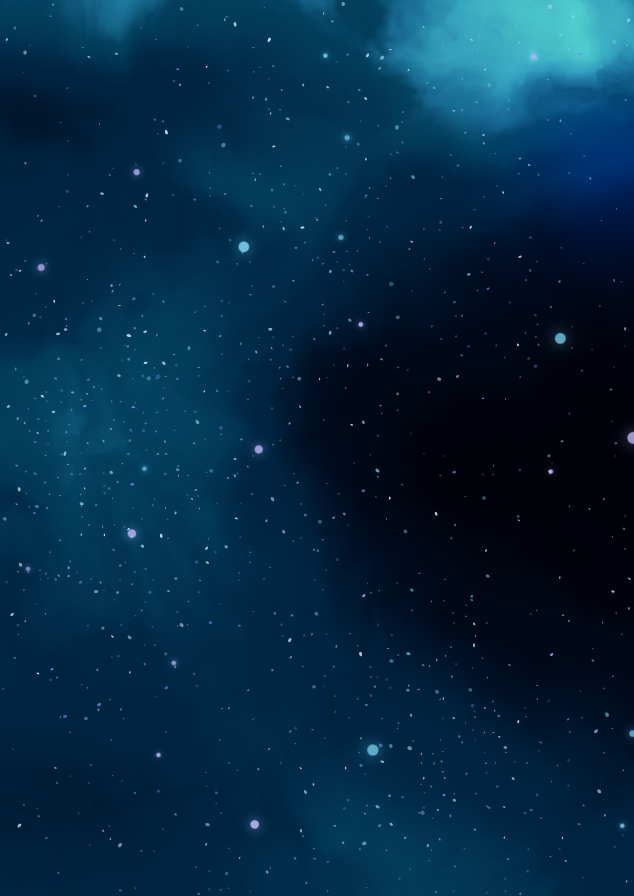
Reproduce this background procedurally as a Shadertoy shader.

```glsl
// Deep space: a teal nebula fading into a dark void, dusted with stars.
// Soft glows and warped fbm set a light level that a colour ramp paints;
// hashed grids then scatter tilted flecks and a few large haloed stars.
#define BASE_LEVEL 0.44
#define CLOUD_SCALE 6.0
#define CLOUD_CONTRAST 0.80
#define WARP 0.13
#define FLECK_GRID 58.0
#define DUST_GRID 84.0
#define ORB_GRID 9.0
#define FLECK_RADIUS 0.0024
#define ORB_RADIUS 0.0085
#define HALO_STRENGTH 0.16

// Integer hash: three random values per cell and seed
vec3 hash3(vec2 cell, int seed) {
    uvec3 v = uvec3(ivec3(ivec2(cell), seed));
    v = v * 1664525u + 1013904223u;
    v.x += v.y * v.z; v.y += v.z * v.x; v.z += v.x * v.y;
    v ^= v >> 16u;
    v.x += v.y * v.z; v.y += v.z * v.x; v.z += v.x * v.y;
    return vec3(v >> 8u) / 16777216.0;
}

float valueNoise(vec2 p) {
    vec2 i = floor(p), f = fract(p);
    f = f * f * f * (f * (f * 6.0 - 15.0) + 10.0);
    float low = mix(hash3(i, 1).x, hash3(i + vec2(1, 0), 1).x, f.x);
    float high = mix(hash3(i + vec2(0, 1), 1).x, hash3(i + 1.0, 1).x, f.x);
    return mix(low, high, f.y);
}

float fbm(vec2 p) {
    float sum = 0.0, amp = 0.5;
    for (int i = 0; i < 6; i++) {
        sum += amp * valueNoise(p);
        p = mat2(1.6, 1.2, -1.2, 1.6) * p + 7.3;
        amp *= 0.5;
    }
    return sum;
}

float glow(vec2 p, vec2 centre, vec2 size) {
    vec2 d = (p - centre) / size;
    return exp(-dot(d, d));
}

// Light level to colour, from void to bright cloud
vec3 ramp(float t) {
    vec3 c = mix(vec3(0.0, 0.006, 0.035), vec3(0.0, 0.04, 0.11), smoothstep(0.0, 0.24, t));
    c = mix(c, vec3(0.0, 0.14, 0.25), smoothstep(0.2, 0.44, t));
    c = mix(c, vec3(0.01, 0.24, 0.36), smoothstep(0.44, 0.64, t));
    c = mix(c, vec3(0.10, 0.43, 0.58), smoothstep(0.62, 0.86, t));
    c = mix(c, vec3(0.21, 0.64, 0.74), smoothstep(0.82, 1.08, t));
    return mix(c, vec3(0.32, 0.81, 0.80), smoothstep(1.04, 1.35, t));
}

vec3 nebula(vec2 p) {
    vec2 bend = vec2(fbm(p * 4.0 + 3.0), fbm(p * 4.0 + 19.0)) - 0.5;
    vec2 q = p + WARP * bend;
    float cloud = fbm(p * CLOUD_SCALE + 2.5 * bend + 11.0) - 0.49;
    float level = BASE_LEVEL
        + 0.23 * glow(q, vec2(0.12, 0.47), vec2(0.20, 0.22))
        + 0.18 * glow(q, vec2(0.45, 0.02), vec2(0.20, 0.12))
        + 0.13 * glow(q, vec2(0.29, 0.79), vec2(0.11, 0.12))
        + 0.42 * glow(q, vec2(0.56, 0.91), vec2(0.18, 0.12))
        + 0.18 * glow(q, vec2(0.66, 0.99), vec2(0.10, 0.12))
        + 0.34 * smoothstep(0.87, 1.01, q.y)
        - 0.44 * glow(q, vec2(0.72, 0.49), vec2(0.24, 0.28))
        - 0.20 * glow(q, vec2(0.46, 0.46), vec2(0.15, 0.20))
        - 0.12 * glow(q, vec2(0.07, 0.86), vec2(0.20, 0.06))
        - 0.10 * glow(q, vec2(0.08, 0.09), vec2(0.18, 0.09));
    level += cloud * CLOUD_CONTRAST * mix(0.22, 1.0, smoothstep(0.45, 0.95, level));
    float blue = glow(q, vec2(0.72, 0.80), vec2(0.13, 0.10));
    return ramp(level) + blue * vec3(0.0, 0.06, 0.21);
}

vec3 starTint(float h) {
    vec3 c = mix(vec3(0.45, 0.78, 0.88), vec3(0.80, 0.92, 0.97), smoothstep(0.1, 0.6, h));
    return mix(c, vec3(0.50, 0.52, 0.95), smoothstep(0.84, 0.92, h));
}

// Small tilted ellipses, denser inside the two clusters
vec3 flecks(vec3 col, vec2 p, float grid, float size, float strength, int seed, float px) {
    vec2 cell = floor(p * grid);
    vec3 place = hash3(cell, seed), look = hash3(cell, seed + 1);
    vec2 centre = (cell + 0.2 + 0.6 * place.xy) / grid;
    float density = 0.08 + 0.27 * glow(centre, vec2(0.14, 0.48), vec2(0.17, 0.17))
        + 0.22 * glow(centre, vec2(0.49, 0.17), vec2(0.13, 0.14))
        + 0.10 * glow(centre, vec2(0.34, 0.72), vec2(0.16, 0.14));
    float angle = 6.2832 * look.x;
    vec2 d = mat2(cos(angle), sin(angle), -sin(angle), cos(angle)) * (p - centre);
    d.y *= 1.0 + 0.8 * look.y;
    float radius = size * mix(0.55, 1.1, look.z * look.z);
    float mask = 1.0 - smoothstep(radius - 0.7 * px, radius + 0.7 * px, length(d));
    float light = strength * mix(0.35, 1.0, look.y);
    return mix(col, starTint(look.x), mask * light * step(place.z, density));
}

// Sparse round stars, mostly small, with a soft halo
vec3 orbs(vec3 col, vec2 p, float px) {
    vec2 cell = floor(p * ORB_GRID);
    vec3 place = hash3(cell, 31), look = hash3(cell, 32);
    float dist = length(p - (cell + 0.25 + 0.5 * place.xy) / ORB_GRID);
    float radius = ORB_RADIUS * mix(0.27, 1.0, look.x * look.x * look.x);
    float present = step(place.z, 0.36);
    vec3 tint = mix(vec3(0.45, 0.78, 0.90), vec3(0.70, 0.68, 0.92), step(0.5, look.y));
    float disc = 1.0 - smoothstep(radius - px, radius + px, dist);
    float halo = exp(-pow(dist / (2.0 * radius), 2.0));
    col += present * HALO_STRENGTH * halo * tint;
    return mix(col, tint, present * disc * mix(0.55, 1.0, look.z));
}

void mainImage(out vec4 fragColor, in vec2 fragCoord) {
    vec2 p = fragCoord / iResolution.y;
    float px = 1.0 / iResolution.y;
    vec3 col = nebula(p);
    col = flecks(col, p, DUST_GRID, 0.65 * FLECK_RADIUS, 0.60, 11, px);
    col = flecks(col, p, FLECK_GRID, FLECK_RADIUS, 0.95, 21, px);
    col = orbs(col, p, px);
    fragColor = vec4(clamp(col, 0.0, 1.0), 1.0);
}
```
